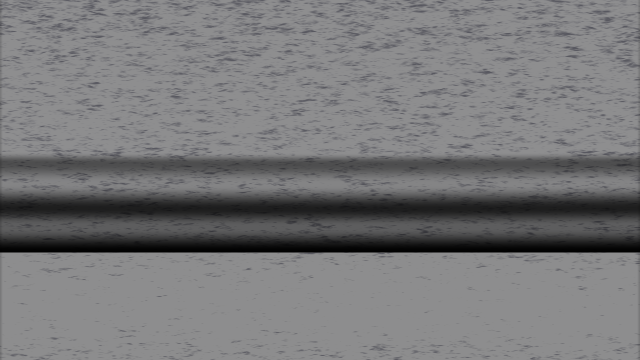
A WebGL 1 fragment shader for this texture:

```glsl
precision highp float;
// Brushed grey wall with soft horizontal shadow mouldings above a pale, sparsely flecked ledge.

uniform vec2 u_resolution;

#define WALL_COLOR vec3(0.555, 0.555, 0.56)
#define LEDGE_COLOR vec3(0.553, 0.553, 0.555)
#define FLECK_COLOR vec3(0.345, 0.345, 0.375)
#define LEDGE_EDGE 0.2986
#define FLECK_START 0.25
#define FLECK_RANGE 0.47
#define BAND_WAVE 0.003

vec3 hash3(vec2 cell) {
  vec3 q = fract(cell.xyx * vec3(0.1031, 0.1030, 0.0973));
  q += dot(q, q.yxz + 33.33);
  return fract((q.xxy + q.yzz) * q.zyx);
}

// Cellular flecks: each cell holds one soft spot of random strength.
float flecks(vec2 p) {
  vec2 cell = floor(p);
  vec2 local = fract(p);
  float strongest = 0.0;
  for (int j = -1; j <= 1; j++) {
    for (int i = -1; i <= 1; i++) {
      vec2 offset = vec2(float(i), float(j));
      vec3 rnd = hash3(cell + offset + 17.0);
      float dist = length(offset + rnd.xy - local);
      strongest = max(strongest, rnd.z * (1.0 - smoothstep(0.0, 1.0, dist)));
    }
  }
  return strongest;
}

// Several stretched fleck layers, made ragged by sines.
float brushedGrain(vec2 p) {
  p.y += 0.0012 * sin(p.x * 61.0 + 3.0 * sin(p.y * 47.0));
  p.x += 0.006 * sin(p.y * 430.0 + 2.0 * sin(p.x * 23.0));
  float sum = 0.0;
  vec2 scale = vec2(13.0, 60.0);
  for (int k = 0; k < 4; k++) {
    float layer = float(k);
    sum += flecks(p * scale + layer * vec2(37.0, 53.0)) * (0.22 + 0.02 * layer);
    scale *= vec2(1.75, 1.6);
  }
  return sum;
}

// Blend from one shade to the next between two heights.
float ramp(float shade, float target, float from, float to, float y) {
  return mix(shade, target, smoothstep(from, to, y));
}

// Brightness of the rounded mouldings, from the ledge upward.
float mouldingShade(float y) {
  float shade = 0.01;
  shade = ramp(shade, 0.66, 0.302, 0.366, y);
  shade = ramp(shade, 0.21, 0.375, 0.421, y);
  shade = ramp(shade, 0.93, 0.423, 0.487, y);
  shade = ramp(shade, 0.55, 0.495, 0.545, y);
  return ramp(shade, 1.0, 0.549, 0.578, y);
}

void main() {
  vec2 uv = gl_FragCoord.xy / u_resolution;
  vec2 p = vec2(uv.x * u_resolution.x / u_resolution.y, uv.y);
  float pixel = 1.0 / u_resolution.y;
  float wall = smoothstep(LEDGE_EDGE - pixel * 0.5, LEDGE_EDGE + pixel * 0.5, uv.y);

  // Grain is densest at the top and thinnest in the middle of the ledge.
  float ledgeMiddle = 1.0 - abs(uv.y / LEDGE_EDGE * 2.0 - 1.0);
  float ledgeSparse = 0.07 + 0.16 * smoothstep(0.0, 0.8, ledgeMiddle);
  float wallSparse = 0.03 - 0.06 * smoothstep(0.75, 1.0, uv.y);
  float start = FLECK_START + mix(ledgeSparse, wallSparse, wall);
  float fleck = smoothstep(start, start + FLECK_RANGE, brushedGrain(p));

  // Surface colour, then shadow over the wall only.
  vec3 color = mix(LEDGE_COLOR, WALL_COLOR, wall);
  color = mix(color, FLECK_COLOR, fleck);
  float bandHeight = uv.y + BAND_WAVE * sin(uv.x * 3.1416) * smoothstep(0.33, 0.4, uv.y);
  color *= mix(1.0, mouldingShade(bandHeight), wall);

  // Faint worn rim at both sides.
  float side = min(uv.x, 1.0 - uv.x);
  color *= 1.0 - 0.15 * (1.0 - smoothstep(0.0, 0.005, side));
  gl_FragColor = vec4(color, 1.0);
}
```
